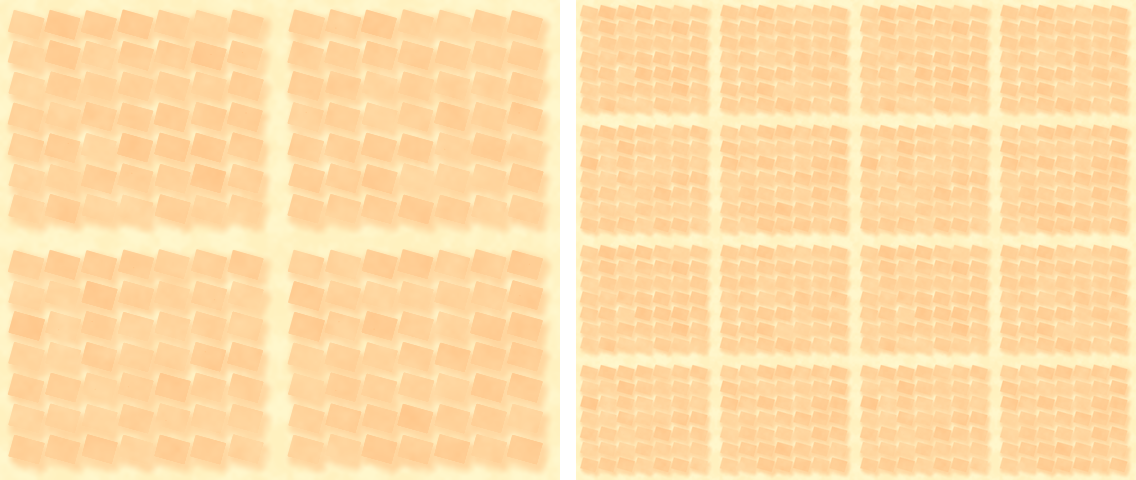
Left: one tile. Right: repeated 2 by 2.
A Shadertoy shader for this pattern:

```glsl
// Four blocks of tilted peach watercolour tiles with soft lower-right bleeds on cream.

const vec2 BLOCKS = vec2(2.0);              // blocks across and down the canvas
const vec2 BLOCK_SIZE = vec2(384.0, 328.0); // design units, y pointing down
const vec2 TILE_COUNT = vec2(7.0);
const vec2 TILE_PITCH = vec2(50.0, 42.0);
const vec2 FIRST_TILE = vec2(36.0, 34.0);   // centre of the upper left tile
const vec2 TILE_HALF = vec2(22.2, 15.8);
const float CORNER = 2.0;
const float TILT = 0.27;
const float JITTER = 0.8;                   // wander of each tile centre
const vec2 BLEED_SHIFT = vec2(5.0, 6.5);
const float BLEED_INNER = -5.0;             // distances where the bleed is full
const float BLEED_OUTER = 12.0;             // and where it has vanished
const float BLEED_STRENGTH = 0.84;
const float BLEED_WANDER = 7.0;
const float TILE_VARIATION = 0.16;
const float WASH_VARIATION = 0.42;
const float SPECK_CHANCE = 0.12;
const vec3 CREAM = vec3(1.0, 0.968, 0.80);
const vec3 WARM_CREAM = vec3(1.0, 0.945, 0.75);
const vec3 PEACH = vec3(1.0, 0.815, 0.592);

float hash(vec2 p) {
    vec3 q = fract(p.xyx * vec3(0.1031, 0.1030, 0.0973));
    q += dot(q, q.yzx + 33.33);
    return fract((q.x + q.y) * q.z);
}

// Value noise that wraps after a whole number of cells
float wrapNoise(vec2 uv, vec2 cells, float seed) {
    vec2 p = uv * cells;
    vec2 i = floor(p);
    vec2 f = fract(p);
    f = f * f * (3.0 - 2.0 * f);
    vec2 a = mod(i, cells) + seed;
    vec2 b = mod(i + 1.0, cells) + seed;
    return mix(mix(hash(a), hash(vec2(b.x, a.y)), f.x),
               mix(hash(vec2(a.x, b.y)), hash(b), f.x), f.y);
}

float wash(vec2 uv, float seed) {
    return 0.5 * wrapNoise(uv, vec2(26.0, 22.0), seed)
         + 0.3 * wrapNoise(uv, vec2(54.0, 46.0), seed + 71.0)
         + 0.2 * wrapNoise(uv, vec2(110.0, 94.0), seed + 137.0);
}

float roundBox(vec2 p, vec2 halfSize, float radius) {
    vec2 q = abs(p) - halfSize + radius;
    return length(max(q, 0.0)) + min(max(q.x, q.y), 0.0) - radius;
}

vec2 tilted(vec2 p) {
    float c = cos(TILT), s = sin(TILT);
    return vec2(c * p.x + s * p.y, c * p.y - s * p.x);
}

void mainImage(out vec4 fragColor, in vec2 fragCoord) {
    vec2 uv = fragCoord / iResolution.xy;
    uv.y = 1.0 - uv.y;
    vec2 block = floor(uv * BLOCKS);
    vec2 p = fract(uv * BLOCKS) * BLOCK_SIZE;
    float soft = 0.75 * BLOCKS.x * BLOCK_SIZE.x / iResolution.x;

    float pigment = wash(uv, 11.0) - 0.5;
    float wander = (wash(uv, 311.0) - 0.5) * BLEED_WANDER;
    vec2 nearest = round((p - FIRST_TILE) / TILE_PITCH);

    float paint = 0.0;
    float dry = 1.0;
    for (int y = -1; y <= 1; y++) {
        for (int x = -1; x <= 1; x++) {
            vec2 id = nearest + vec2(x, y);
            if (any(lessThan(id, vec2(0.0))) || any(greaterThanEqual(id, TILE_COUNT))) continue;

            vec2 seed = id + block * TILE_COUNT + 5.0;
            vec2 rnd = vec2(hash(seed), hash(seed + 43.0));
            vec2 d = p - FIRST_TILE - id * TILE_PITCH - (rnd - 0.5) * 2.0 * JITTER;

            // Crisp tile with its own strength of pigment
            float tile = roundBox(tilted(d), TILE_HALF, CORNER);
            float density = 0.96 + (hash(seed + 89.0) - 0.5) * 2.0 * TILE_VARIATION
                          + pigment * WASH_VARIATION;

            // Rare faint speck
            vec2 speckAt = (rnd.yx - 0.5) * TILE_HALF;
            float speck = 1.0 - smoothstep(0.4, 1.6, length(d - speckAt));
            density += 0.2 * speck * step(hash(seed + 127.0), SPECK_CHANCE);
            paint = max(paint, density * (1.0 - smoothstep(-soft, soft, tile)));

            // Wet bleed toward the lower right
            float bleed = roundBox(tilted(d - BLEED_SHIFT), TILE_HALF, 6.0) + wander;
            dry *= smoothstep(BLEED_OUTER, BLEED_INNER, bleed) * -BLEED_STRENGTH + 1.0;
        }
    }

    float bleedPaint = (1.0 - dry) * (0.93 + 0.3 * pigment);
    float paperTone = smoothstep(0.25, 0.75, wash(uv, 523.0));
    vec3 paper = mix(CREAM, WARM_CREAM, paperTone);
    vec3 color = mix(paper, PEACH, max(paint, bleedPaint));
    fragColor = vec4(clamp(color, 0.0, 1.0), 1.0);
}
```
